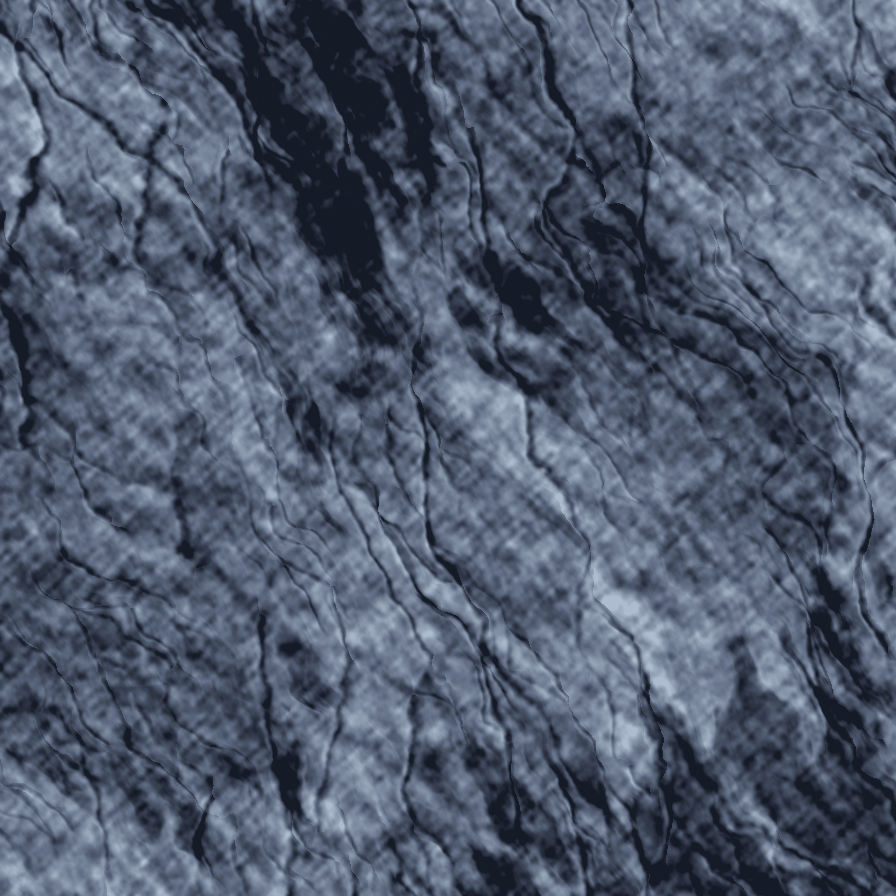
Give the GLSL for this texture, as a WebGL 1 fragment shader.

```glsl
precision highp float;
// Blue-grey slate with slanting splits, leaf-shaped facets and dark hollows.
// Stretched Voronoi layers give facets and cracks; warped value noise adds
// the hollows, the bumpy relief and the fine grain.

uniform vec2 u_resolution;

// Palette, with the position of the middle stop on the tone scale
const vec3 DEEP = vec3(0.08, 0.10, 0.15);
const vec3 SLATE = vec3(0.37, 0.42, 0.51);
const vec3 PALE = vec3(0.68, 0.74, 0.81);

// Directions of the splits, in radians
const float SPLIT_ANGLE = -0.98;
const float LEAF_ANGLE = -1.36;

// Facet layers: cells per canvas along and across the split
const vec2 SLAB_SCALE = vec2(2.3, 7.0);
const vec2 LEAF_SCALE = vec2(4.5, 11.0);
const vec2 CHIP_SCALE = vec2(13.0, 30.0);

// Strengths, in units of tone
const float BASE_TONE = 0.43;
const float BROAD = 0.45;
const float FACE = 0.13;
const float LIP = 0.38;
const float CRACK = 0.20;
const float HOLLOW = 0.26;
const float RELIEF = 0.50;
const float GRAIN = 0.17;
const float HATCH = 0.13;

float hash(vec2 p) {
  return fract(sin(dot(p, vec2(127.1, 311.7))) * 43758.5453);
}

vec2 hash2(vec2 p) {
  return vec2(hash(p), hash(p + 57.3));
}

float noise(vec2 p) {
  vec2 i = floor(p);
  vec2 f = fract(p);
  f = f * f * (3.0 - 2.0 * f);
  float low = mix(hash(i), hash(i + vec2(1.0, 0.0)), f.x);
  float high = mix(hash(i + vec2(0.0, 1.0)), hash(i + 1.0), f.x);
  return mix(low, high, f.y);
}

float fbm(vec2 p) {
  float sum = 0.0;
  float amp = 0.53;
  for (int i = 0; i < 4; i++) {
    sum += amp * noise(p);
    p = mat2(0.8, 0.6, -0.6, 0.8) * p * 2.03 + 11.7;
    amp *= 0.5;
  }
  return sum;
}

// x runs along the given direction, y across it
vec2 alongAcross(vec2 p, float angle) {
  vec2 dir = vec2(cos(angle), sin(angle));
  return vec2(dot(p, dir), dot(p, vec2(-dir.y, dir.x)));
}

// Tilted facets with partly open cracks: a bright lip facing a dark gap
float facetLayer(vec2 q, vec2 scale, float width, float seed) {
  vec2 g = q * scale + seed;
  vec2 cell = floor(g);
  vec2 near = vec2(8.0);
  vec2 next = vec2(9.0);
  vec2 id = cell;
  for (int j = -1; j <= 1; j++) {
    for (int i = -1; i <= 1; i++) {
      vec2 c = cell + vec2(float(i), float(j));
      vec2 r = c + hash2(c) - g;
      float d = dot(r, r);
      if (d < dot(near, near)) {
        next = near;
        near = r;
        id = c;
      } else if (d < dot(next, next)) {
        next = r;
      }
    }
  }
  vec2 n = normalize(next - near);
  float edge = dot(0.5 * (near + next), n) / (width * scale.y);
  float face = hash(id + 3.1) - 0.5 + dot(near, hash2(id + 7.7) - 0.5);
  float open = smoothstep(0.40, 0.70, noise(g * vec2(0.9, 0.7) + 40.0));
  float lip = edge * n.y * exp(-edge * edge);
  float gap = abs(n.y) * exp(-1.5 * edge * edge);
  return FACE * face * smoothstep(0.0, 1.0, edge) + open * (LIP * lip - CRACK * gap);
}

void main() {
  vec2 p = gl_FragCoord.xy / u_resolution.y;

  // Bend and roughen the splits
  vec2 bend = vec2(fbm(p * 4.0 + 3.0), fbm(p * 4.0 + 29.0)) - 0.5;
  vec2 rough = vec2(fbm(p * 26.0 + 7.0), fbm(p * 26.0 + 61.0)) - 0.5;
  vec2 w = p + 0.16 * bend + 0.022 * rough;
  vec2 q = alongAcross(w, SPLIT_ANGLE);

  // Broad shade and facets
  float tone = BASE_TONE + BROAD * (fbm(q * vec2(2.0, 4.0) + 5.0) - 0.5);
  tone += facetLayer(q, SLAB_SCALE, 0.0060, 3.0);
  tone += 0.9 * facetLayer(alongAcross(w, LEAF_ANGLE), LEAF_SCALE, 0.0050, 17.0);
  tone += 0.6 * facetLayer(q, CHIP_SCALE, 0.0035, 71.0);

  // Dark ragged hollows, drawn out along the splits
  float hollow = fbm(q * vec2(2.2, 5.0) + 90.0) + 0.55 * (fbm(q * vec2(9.0, 32.0)) - 0.5);
  tone -= HOLLOW * smoothstep(0.58, 0.71, hollow);

  // Bumps lit from the upper left, then grain and fine hatching
  vec2 bump = alongAcross(p, SPLIT_ANGLE) * vec2(24.0, 42.0);
  tone += RELIEF * (fbm(bump) - fbm(bump + vec2(-0.30, 0.35)));
  tone += GRAIN * (noise(p * 130.0) - 0.5);
  tone += HATCH * (noise(alongAcross(p, 0.75) * vec2(50.0, 170.0)) - 0.5);

  vec3 color = mix(DEEP, SLATE, smoothstep(0.0, 1.0, 0.5 * tone / SLATE.g) * 2.0);
  float lift = clamp((tone - SLATE.g) / (PALE.g - SLATE.g), 0.0, 1.0);
  float depth = clamp((tone - DEEP.g) / (SLATE.g - DEEP.g), 0.0, 1.0);
  color = mix(mix(DEEP, SLATE, depth), PALE, lift);
  gl_FragColor = vec4(color, 1.0);
}
```
